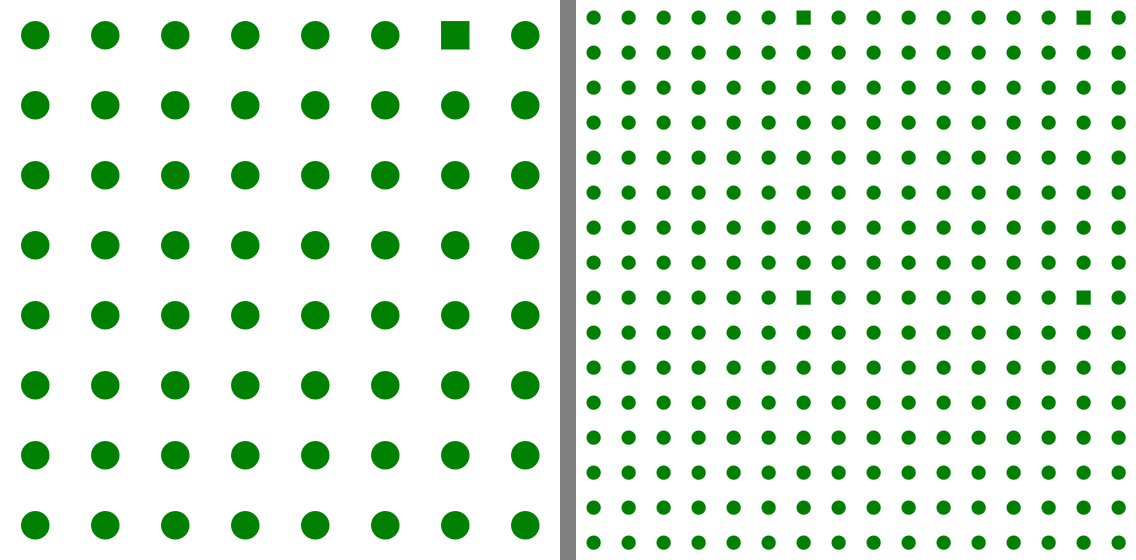
Left: one tile. Right: repeated 2 by 2.
A WebGL 2 fragment shader for this pattern:

```glsl
#version 300 es
precision highp float;
// Eight by eight grid of green dots on white, with one dot replaced by a square.

#define REPEATS 8.0
#define HALF_SIZE 0.203
#define CENTRE vec2(0.504, 0.496)
#define SQUARE_CELL vec2(6.0, 7.0)
#define DOT_COLOUR vec3(0.0, 0.502, 0.0)
#define GROUND_COLOUR vec3(1.0)

uniform vec2 u_resolution;
out vec4 outColour;

float circleDistance(vec2 p, float radius) {
    return length(p) - radius;
}

float squareDistance(vec2 p, float halfSide) {
    vec2 d = abs(p) - halfSide;
    return length(max(d, 0.0)) + min(max(d.x, d.y), 0.0);
}

void main() {
    // Grid coordinates: whole part names the cell, fraction is the place in it
    vec2 grid = gl_FragCoord.xy / u_resolution * REPEATS;
    vec2 cell = mod(floor(grid), REPEATS);
    vec2 local = fract(grid) - CENTRE;

    // Every cell holds a dot, except the one square
    bool isSquare = all(lessThan(abs(cell - SQUARE_CELL), vec2(0.5)));
    float dist = isSquare ? squareDistance(local, HALF_SIZE)
                          : circleDistance(local, HALF_SIZE);

    // Edge smoothed over one pixel, measured in cells
    float pixel = REPEATS / min(u_resolution.x, u_resolution.y);
    float coverage = clamp(0.5 - dist / pixel, 0.0, 1.0);

    outColour = vec4(mix(GROUND_COLOUR, DOT_COLOUR, coverage), 1.0);
}
```
